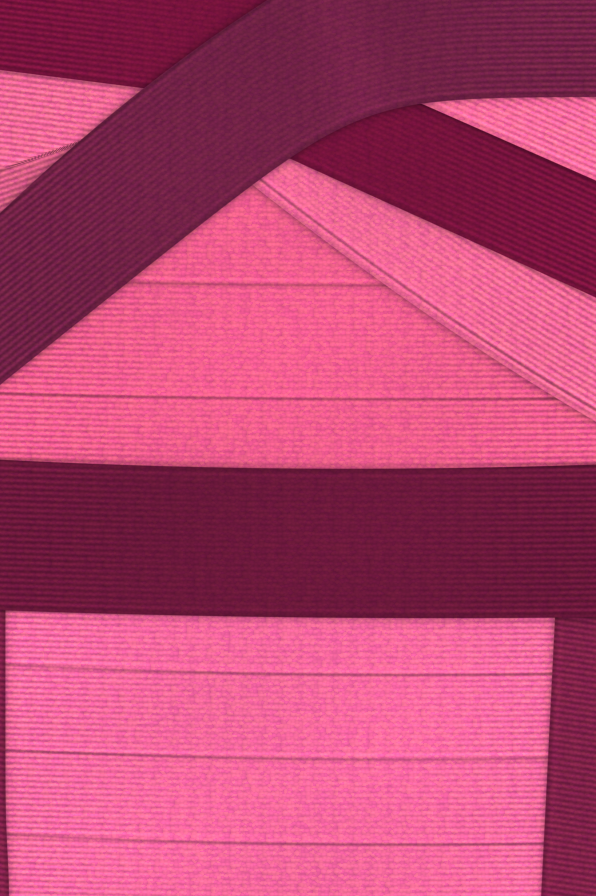
Give the GLSL for this texture, as a WebGL 2 fragment shader.

```glsl
#version 300 es
precision highp float;
uniform vec2 u_resolution;
out vec4 outColor;

#define RIB_PERIOD 0.0098
#define RIB_DEPTH 0.13
#define WEAVE_SCALE 150.0
#define WEAVE_DEPTH 0.13
#define SHADOW_WIDTH 0.006
#define PINK_UPPER vec3(0.935, 0.365, 0.55)
#define PINK_LOWER vec3(0.965, 0.41, 0.615)
#define PINK_STRAP vec3(0.95, 0.41, 0.59)
#define PLUM vec3(0.415, 0.095, 0.23)
#define PLUM_ARCH vec3(0.435, 0.13, 0.27)
#define BURGUNDY vec3(0.46, 0.075, 0.235)
#define PANEL vec3(0.49, 0.13, 0.28)

vec2 hash2(vec2 p) {
  vec3 q = fract(vec3(p.xyx) * vec3(0.1031, 0.103, 0.0973));
  q += dot(q, q.yzx + 33.33);
  return fract((q.xx + q.yz) * q.zy);
}

// Cellular noise: x is the nearest distance, y a random tint of that cell
vec2 cellular(vec2 p) {
  vec2 cell = floor(p), best = vec2(8.0, 0.0);
  for (int j = -1; j <= 1; j++)
    for (int i = -1; i <= 1; i++) {
      vec2 id = cell + vec2(i, j);
      vec2 h = hash2(id);
      float d = length(id + h - p);
      if (d < best.x) best = vec2(d, h.x);
    }
  return best;
}

float bell(float d, float width) { return exp(-d * d / (width * width)); }

// Stitched fold: a dark crease below a pale lip
float seam(float d) {
  return 1.0 - 0.25 * bell(d, 0.0028) + 0.07 * bell(d - 0.007, 0.004);
}

// Ribs fade toward the centre, where the knit is stretched
float ribs(float across, float x) {
  float strength = mix(0.3, 1.0, smoothstep(0.12, 0.48, abs(x - 0.5)));
  return 1.0 + RIB_DEPTH * strength * sin(6.2832 * across / RIB_PERIOD);
}

// Lays a strap where d > 0, with a soft shadow outside and a rolled edge inside
void strap(inout vec3 col, float d, vec3 cloth) {
  float aa = 0.8 / u_resolution.x;
  float shadow = 1.0 - 0.28 * exp(-max(-d, 0.0) / SHADOW_WIDTH);
  float hem = 1.0 - 0.13 * bell(d - 0.002, 0.004) + 0.05 * bell(d - 0.012, 0.004);
  col = mix(col * shadow, cloth * hem, smoothstep(-aa, aa, d));
}

float archTop(float x) { return 1.143 + 0.95 * x - 0.343 * x * x; }

float archBottom(float x) {
  float bend = 0.0566;
  return 1.338 - bend * log(1.0 + exp((0.482 - 0.8 * x) / bend));
}

void main() {
  vec2 p = gl_FragCoord.xy / u_resolution * vec2(1.0, 1.5);
  float x = p.x, y = p.y;

  // Torso with its horizontal folds
  float bow = 0.05 * x - 0.037 * x * x;
  float level = y + 0.6 * bow;
  vec3 col = mix(PINK_LOWER, PINK_UPPER, smoothstep(0.45, 0.75, y));
  col *= ribs(level, x);
  for (int i = 0; i < 3; i++) col *= seam(y + bow - 0.387 + 0.142 * float(i));
  for (int i = 0; i < 2; i++) col *= seam(level - 0.842 - 0.19 * float(i));

  // Straps descending to the right
  float diagonal = y - 1.5576 + 0.942 * x - 0.178 * x * x;
  float slant = (y + 0.453 * x - 1.455) / 1.098;
  vec3 diagonalCloth = PINK_STRAP * ribs(diagonal / 1.22, x) * seam(diagonal / 1.22 - 0.016);
  strap(col, diagonal / 1.22, diagonalCloth);
  strap(col, slant, BURGUNDY * ribs(slant, x));
  float corner = (y + 0.44 * x - 1.6375) / 1.093;
  strap(col, corner, PINK_STRAP * 1.04 * ribs(corner, x));

  // Straps at upper left
  float leftSide = min(y - archTop(x) + 0.05, 0.46 - x);
  float fold = y - 1.215 - 0.35 * x;
  float leftLevel = mix(y - 0.35 * x, y + 0.127 * x, smoothstep(-0.004, 0.004, fold));
  vec3 leftCloth = PINK_STRAP * ribs(leftLevel, x) * seam(fold);
  leftCloth *= mix(0.88, 1.0, smoothstep(-0.005, 0.005, fold));
  strap(col, leftSide, leftCloth);
  float leftTop = y - 1.383 + 0.127 * x;
  strap(col, min(leftSide, leftTop), BURGUNDY * ribs(leftTop, x));

  // Broad arch, with ribs following its lower edge
  float slope = 0.8 / (1.0 + exp((0.8 * x - 0.482) / 0.0566));
  float under = (y - archBottom(x)) / sqrt(1.0 + slope * slope);
  float topSlope = 0.95 - 0.686 * x;
  float over = (archTop(x) - y) / sqrt(1.0 + topSlope * topSlope);
  float crease = bell(x - 0.58 - 0.3 * (1.42 - y), 0.06);
  vec3 archCloth = PLUM_ARCH * ribs(under, x) * (1.0 + 0.08 * crease);
  strap(col, min(under, over), archCloth);

  // Side panels
  float below = 0.52 - y;
  float rightPanel = x - 0.908 - 0.05 * y;
  float leftPanel = 0.009 + 0.006 * bell(y, 0.1) - x;
  strap(col, min(below, max(rightPanel, leftPanel)), PANEL * ribs(y + 0.15 * x, x));

  // Waist band
  float bandTop = 0.7305 - 0.052 * x + 0.044 * x * x;
  float bandBottom = 0.4785 - 0.036 * x + 0.0245 * x * x;
  float band = min(bandTop - y, y - bandBottom);
  strap(col, band, PLUM * ribs(y - bandBottom, x));

  // Woven grain, warm and cool threads, broad tonal drift
  vec2 grain = cellular(p * WEAVE_SCALE * vec2(1.0, 1.3));
  col *= 1.0 + WEAVE_DEPTH * (0.5 - grain.x) + 0.05 * (grain.y - 0.5);
  col += col * vec3(0.0, 0.14, -0.08) * (grain.y - 0.5);
  float drift = sin(9.0 * x + 4.0 * y) + sin(17.0 * y - 6.0 * x + 1.3) + sin(210.0 * x);
  col *= 1.0 + 0.012 * drift;

  outColor = vec4(clamp(col, 0.0, 1.0), 1.0);
}
```
